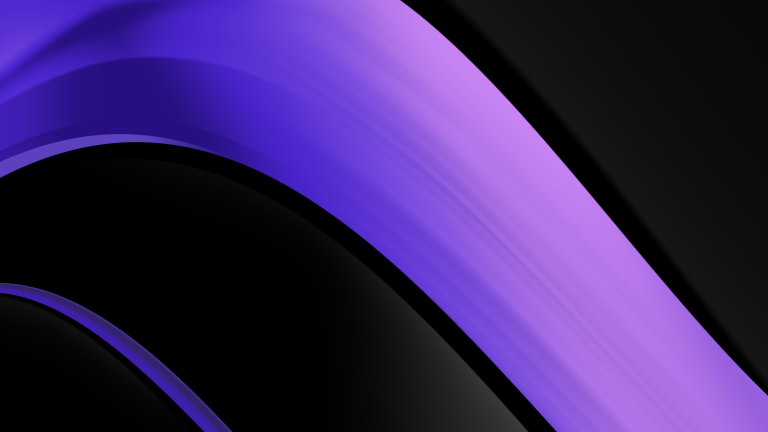
Reproduce this background procedurally as a WebGL 2 fragment shader.

```glsl
#version 300 es
precision highp float;
// Glossy violet ribbons arching across black, with faint grey panels beside them.

uniform vec2 u_resolution;
out vec4 outColor;

// Ribbon colours, from the shaded fold to the lit side
const vec3 DEEP = vec3(0.15, 0.06, 0.50);
const vec3 INDIGO = vec3(0.29, 0.14, 0.80);
const vec3 VIOLET = vec3(0.45, 0.28, 0.87);
const vec3 ORCHID = vec3(0.69, 0.45, 0.90);
const vec3 PINK = vec3(0.80, 0.53, 0.96);
const vec3 LILAC = vec3(0.59, 0.37, 0.87);
const vec3 RIM = vec3(0.36, 0.25, 0.74);
const vec3 GREY = vec3(0.96, 1.0, 0.98);

const vec3 TONE_PLANE = vec3(1.515, 0.834, -1.231); // x slope, y slope, offset
const float CREST_X = 0.926;        // where the upper edge leaves the canvas
const float STREAK_DENSITY = 13.0;
const float STREAK_STRENGTH = 0.15;

float hash(float n) {
    return fract(sin(n * 127.1) * 43758.5453);
}

float noise(float x) {
    float cell = floor(x);
    return mix(hash(cell), hash(cell + 1.0), smoothstep(0.0, 1.0, x - cell));
}

// Smooth coverage of the side where d is positive
float cover(float d) {
    return clamp(d / fwidth(d) + 0.5, 0.0, 1.0);
}

// Light that starts at a soft edge and fades over a width
float fold(float d, float softness, float width) {
    return smoothstep(-softness, softness, d) * exp(-max(d, 0.0) / width);
}

// Heights of the ribbon edges
float lowerEdge(float x) {
    return 0.588 + x * (0.517 + x * (-0.762 + x * (-0.184 + x * 0.147)));
}

float upperEdge(float x) {
    float u = x - CREST_X;
    float w = max(u, 0.0);
    return 1.0 - 0.728 * u - w * w * (0.944 - 0.629 * w);
}

float smallUpperEdge(float x) {
    return 0.345 - x * (0.02 + x * (1.5 - 0.64 * x));
}

float smallLowerEdge(float x) {
    return 0.322 - x * (0.10 + x * (1.7 - x));
}

vec3 toneRamp(float t) {
    vec3 c = mix(DEEP, INDIGO, smoothstep(-0.05, 0.33, t));
    c = mix(c, VIOLET, smoothstep(0.25, 0.68, t));
    c = mix(c, ORCHID, smoothstep(0.55, 1.02, t));
    return mix(c, LILAC, smoothstep(1.25, 1.5, t));
}

vec3 ribbonColor(vec2 p, float low, float high) {
    float h = p.y - low;
    float across = h / (high - low);
    float left = 1.0 - smoothstep(0.3, 0.85, p.x);
    float tone = dot(TONE_PLANE, vec3(p, 1.0));
    tone = max(tone, -0.05) + 0.25 * (1.0 - smoothstep(0.0, 0.28, p.x));

    // Overlapping folds on the shaded side
    float foldA = h - 0.17 - 0.08 * p.x;
    float foldB = h - 0.24 - 0.30 * p.x;
    tone += left * 0.22 * fold(foldA, 0.006, 0.09);
    tone += left * 0.30 * fold(foldB, 0.03, 0.20);
    tone -= left * 0.16 * exp(-pow((foldB + 0.025) / 0.03, 2.0));
    tone -= left * 0.10 * fold(0.062 - 0.03 * p.x - h, 0.004, 0.08);

    // Long streaks that follow the ribbon
    float flow = across + 0.05 * sin(2.5 * p.x);
    float streak = 0.65 * noise(flow * STREAK_DENSITY + 3.0)
                 + 0.35 * noise(flow * STREAK_DENSITY * 3.1);
    tone += STREAK_STRENGTH * (streak - 0.5) * smoothstep(0.4, 1.0, p.x);
    vec3 color = toneRamp(tone);
    color *= 1.0 + 0.10 * (streak - 0.5) * smoothstep(0.7, 1.1, p.x);

    // Bright upper side and thin rim along the lower edge
    float lit = smoothstep(0.6, 1.0, across) * smoothstep(0.8, 1.05, p.x);
    color = mix(color, PINK, 0.8 * lit * (1.0 - smoothstep(1.2, 1.7, p.x)));
    float rim = cover(0.037 - 0.062 * p.x - h);
    return mix(color, RIM, rim * (1.0 - smoothstep(0.3, 0.58, p.x)));
}

void main() {
    vec2 p = gl_FragCoord.xy / u_resolution.y;
    float low = lowerEdge(p.x);
    float high = upperEdge(p.x);

    // Grey panel beneath the ribbon
    float under = low - 0.025 - 0.037 * p.x - p.y;
    float shade = 0.20 * smoothstep(0.70, 1.22, p.x) * exp(-max(under, 0.0) * 0.8);
    shade += 0.045 * smoothstep(0.1, 0.5, p.x) * exp(-max(under, 0.0) / 0.05);
    float grey = shade * smoothstep(-0.002, 0.006, under);

    // Grey panel above the ribbon
    float bend = max(p.x - 1.3, 0.0);
    float over = p.y - high - 0.08 + 0.3 * bend * bend;
    grey += smoothstep(-0.006, 0.035, over) * (0.03 + 0.06 * exp(-max(over, 0.0) / 0.35));

    // Small ribbon and the panel below it
    float smallHigh = smallUpperEdge(p.x);
    float smallLow = smallLowerEdge(p.x);
    float below = smallLow - 0.008 - 0.05 * p.x - p.y;
    float inner = fold(below, 0.006, 0.045) * (1.0 - smoothstep(0.25, 0.48, p.x));
    vec3 color = GREY * (grey * step(smallHigh, p.y) + 0.07 * inner);
    float depth = clamp((p.y - smallLow) / (smallHigh - smallLow), 0.0, 1.0);
    vec3 smallColor = mix(INDIGO * 0.85, RIM * 0.55, smoothstep(0.25, 0.75, depth));
    smallColor = mix(smallColor, RIM, smoothstep(0.85, 1.0, depth) * 0.6);
    color = mix(color, smallColor, cover(smallHigh - p.y) * cover(p.y - smallLow));

    // Main ribbon
    float mask = cover(p.y - low) * cover(high - p.y);
    color = mix(color, ribbonColor(p, low, high), mask);
    outColor = vec4(color, 1.0);
}
```
